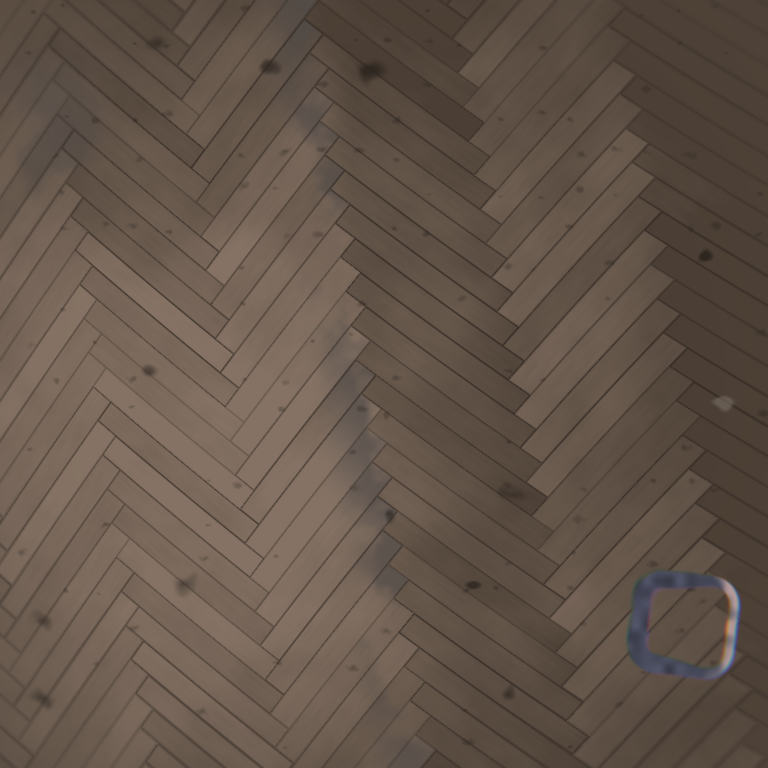
This texture is drawn by a WebGL 2 fragment shader. Its source:

```glsl
#version 300 es
precision highp float;

uniform vec2 u_resolution;
out vec4 fragColor;

const float PLANK_WIDTH = 0.0315;
const float PLANK_RATIO = 8.0;   // plank length over width
const vec2 FALL_STEP = vec2(0.0265, 0.0200);   // one width, right and down
const vec2 RISE_STEP = vec2(-0.0196, 0.0244);  // one width, left and down
const vec2 RIDGE_TIP = vec2(0.490, 0.512);

const vec3 DARK_WOOD = vec3(0.295, 0.247, 0.207);
const vec3 LIGHT_WOOD = vec3(0.500, 0.428, 0.374);
const vec3 SEAM = vec3(0.17, 0.14, 0.12);
const vec3 BLUE_STAIN = vec3(0.305, 0.287, 0.278);
const vec3 GREY_HAZE = vec3(0.35, 0.307, 0.268);
const vec3 METAL = vec3(0.27, 0.28, 0.345);
const vec3 GLINT = vec3(0.85, 0.70, 0.68);

float hash(vec2 p) {
  vec3 q = fract(p.xyx * vec3(0.1031, 0.1137, 0.0973));
  q += dot(q, q.yzx + 33.3);
  return fract((q.x + q.y) * q.z);
}

float noise(vec2 p) {
  vec2 i = floor(p), f = fract(p);
  f = f * f * (3.0 - 2.0 * f);
  float low = mix(hash(i), hash(i + vec2(1, 0)), f.x);
  float high = mix(hash(i + vec2(0, 1)), hash(i + vec2(1, 1)), f.x);
  return mix(low, high, f.y);
}

float fbm(vec2 p) {
  float sum = 0.0, amp = 0.5;
  for (int i = 0; i < 4; i++) {
    sum += amp * noise(p);
    p = p * 2.03 + 7.1;
    amp *= 0.5;
  }
  return sum;
}

// Foreshortened floor in plank widths, with a ridge tip at the lattice origin
vec2 floorCoords(vec2 p) {
  vec2 d = p - RIDGE_TIP;
  vec2 q = vec2(0.995 * d.x - 0.21 * d.x * d.x, -d.y);
  return inverse(mat2(FALL_STEP, RISE_STEP)) * q;
}

// Returns position along and across one plank, and its lattice id
vec4 herringbone(vec2 g, out bool falling) {
  vec2 cell = floor(g), f = fract(g);
  float m = mod(cell.x - cell.y, 2.0 * PLANK_RATIO);
  falling = m < PLANK_RATIO;
  float back = 2.0 * PLANK_RATIO - 1.0 - m;
  return falling ? vec4(m + f.x, f.y, cell.x - m, cell.y)
                 : vec4(back + f.y, f.x, cell.x + 91.0, cell.y - back);
}

float plankEdge(vec2 l) {
  vec2 d = min(l, vec2(PLANK_RATIO, 1.0) - l);
  return min(d.x, d.y);
}

// Sparse soft blots, one possible per scatter cell
float knots(vec2 p, float density) {
  vec2 g = p * density, id = floor(g);
  vec2 center = 0.3 + 0.4 * vec2(hash(id + 3.7), hash(id + 19.3));
  float radius = 0.06 + 0.12 * hash(id + 41.0);
  float d = length((fract(g) - center) * vec2(0.8, 1.2)) + 0.12 * (noise(g * 9.0) - 0.5);
  return step(0.75, hash(id + 8.0)) * (1.0 - smoothstep(0.0, radius, d));
}

float ringDistance(vec2 p, vec2 halfSize, float corner, float thickness) {
  vec2 q = abs(p) - halfSize + corner;
  float box = length(max(q, 0.0)) + min(max(q.x, q.y), 0.0) - corner;
  return abs(box + thickness) - thickness;
}

vec3 wood(vec2 p, float px, float blur) {
  bool falling;
  vec4 plank = herringbone(floorCoords(p), falling);
  float tint = hash(plank.zw) - 0.5;
  float grain = noise(plank.xy * vec2(1.2, 8.0) + plank.zw * 5.3) - 0.5;
  float mottle = 0.34 * (fbm(p * 15.0) - 0.47) + 0.40 * (fbm(p * 5.0 + 4.0) - 0.47);

  // Lamp falloff, then plank facing, tint and grain
  vec2 lamp = (p - vec2(0.27, 0.40)) * vec2(1.15, 1.0);
  float tone = 0.08 + 0.92 * exp(-3.3 * dot(lamp, lamp));
  tone += falling ? -0.27 * smoothstep(0.38, 0.48, p.x) : 0.11;
  tone -= 0.15 * smoothstep(0.85, 1.0, p.y);
  tone += (0.32 * tint + 0.08 * grain) * (1.0 - 0.6 * blur) + mottle;
  vec3 color = mix(DARK_WOOD, LIGHT_WOOD, clamp(tone, 0.0, 1.1));

  // Blue-grey wear on rising ends at the central ridge, and a patch at upper left
  float ridge = falling ? 0.0 : 1.0 - smoothstep(0.5, 3.5, plank.x);
  ridge *= smoothstep(0.25, 0.32, p.x) * (1.0 - smoothstep(0.52, 0.62, p.x));
  float patchy = smoothstep(0.40, 0.60, fbm(p * 11.0 + 2.0));
  float corner = 1.0 - smoothstep(0.03, 0.15, length(p - vec2(0.05, 0.83)));
  color = mix(color, BLUE_STAIN, patchy * max(0.65 * ridge, 0.5 * corner));
  color *= 1.0 - 0.40 * knots(p, 7.0) - 0.20 * knots(p + 0.37, 21.0);

  // Seams of uneven depth, softer toward the corners
  float edge = plankEdge(plank.xy) * PLANK_WIDTH;
  float soft = max(px, 0.0018) + 0.004 * blur;
  float seam = 1.0 - smoothstep(0.0, 0.0004 + soft, edge);
  float depth = 0.22 + 0.5 * hash(plank.zw + 12.0);
  return mix(mix(color, SEAM, seam * depth * (1.0 - 0.5 * blur)), GREY_HAZE, 0.2 * blur);
}

void main() {
  vec2 p = gl_FragCoord.xy / u_resolution;
  float px = 1.0 / min(u_resolution.x, u_resolution.y);
  float blur = smoothstep(0.38, 0.72, length(p - 0.5));
  vec3 color = wood(p, px, blur);

  // Pale chip near the right side
  float chip = length(p - vec2(0.944, 0.473)) + 0.012 * (noise(p * 90.0) - 0.5);
  color = mix(color, vec3(0.47, 0.43, 0.39), 0.6 * (1.0 - smoothstep(0.007, 0.016, chip)));

  // Metal ring with colour fringes and a glint on its right side
  vec2 r = mat2(0.993, 0.12, -0.12, 0.993) * (p - vec2(0.89, 0.187));
  float thickness = mix(0.012, 0.006, smoothstep(-0.04, 0.05, r.x));
  float shine = smoothstep(0.03, 0.07, r.x + 0.03 * noise(p * 60.0) - 0.015);
  vec3 metal = mix(METAL * (0.8 + 0.4 * noise(p * 70.0)), GLINT, 0.75 * shine);
  for (int i = 0; i < 3; i++) {
    vec2 shift = vec2(0.0024, -0.0012) * float(i - 1);
    float d = ringDistance(r - shift, vec2(0.069, 0.067), 0.038, thickness);
    color[i] = mix(color[i], metal[i], 1.0 - smoothstep(-0.002, 0.0015 + px, d));
  }
  fragColor = vec4(color, 1.0);
}
```
